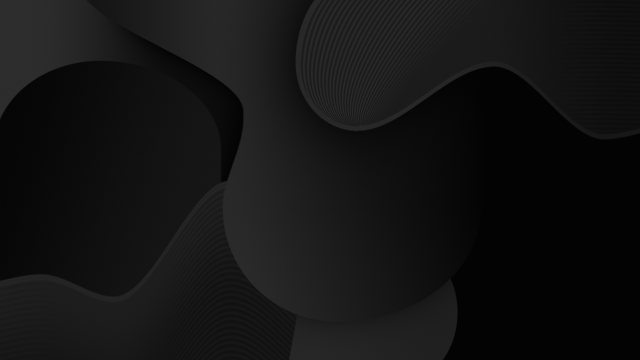
Reproduce this background procedurally as a WebGL 1 fragment shader.

```glsl
precision highp float;
// Dark layered background of flowing blobs and waves with fine contour lines.
uniform vec2 u_resolution;

const float BLACK = 0.012;

float ramp(float a, float b, float x) {
  return smoothstep(a, b, x);
}

// Antialiased coverage of a shape whose field is positive inside.
float cover(float field) {
  float w = 0.8 / u_resolution.y;
  return smoothstep(-w, w, field);
}

// Approximate inner depth of an ellipse.
float ellipse(vec2 d, vec2 radius) {
  return (1.0 - length(d / radius)) * min(radius.x, radius.y);
}

// Repeating soft line, one per unit.
float lines(float v) {
  return 0.5 + 0.5 * cos(6.28318 * v);
}

float hash(vec2 p) {
  return fract(sin(dot(p, vec2(12.9898, 78.233))) * 43758.5453);
}

// Central body: a winding left side above a rounded bottom.
float bodyField(vec2 p) {
  float left = 0.676 - 0.456 * ramp(0.69, 1.046, p.y)
             - 0.058 * (1.0 - ramp(0.42, 0.67, p.y));
  vec2 d = p - vec2(0.938, 0.421);
  float rx = d.x < 0.0 ? 0.319 : 0.398;
  return d.y < 0.0 ? ellipse(d, vec2(rx, 0.315)) : (p.x - left) * 0.7;
}

// Upper wave: a rounded left end joined to a rolling lower edge.
float upperField(vec2 p) {
  vec2 d = p - vec2(0.995, 0.826);
  float ry = d.y < 0.0 ? 0.19 : 0.243;
  float edge = 0.637 + 0.178 * ramp(0.995, 1.373, p.x)
             - 0.202 * ramp(1.373, 1.678, p.x) + 0.04 * ramp(1.678, 1.9, p.x);
  return d.x < 0.0 ? ellipse(d, vec2(0.174, ry)) : (p.y - edge) * 0.85;
}

// Nested curves that sweep from the rounded end to a slanted limit.
float upperLines(vec2 p) {
  float dy = p.y - 0.826;
  float h = dy / (dy < 0.0 ? 0.19 : 0.243);
  float left = 0.995 - 0.174 * sqrt(max(0.0, 1.0 - h * h));
  float span = max(1.04 + 1.03 * (p.y - 0.64) - left, 0.02);
  float u = (p.x - left) / span;
  float fade = (1.0 - ramp(0.55, 1.0, u)) * ramp(0.06, 0.22, span);
  return lines(u * 35.0) * fade;
}

float lowerEdge(float x) {
  return 0.205 + 0.033 * ramp(-0.1, 0.116, x) - 0.062 * ramp(0.116, 0.317, x)
       + 0.322 * ramp(0.317, 0.64, x) - 0.2 * ramp(0.64, 0.95, x);
}

float backdropShade(vec2 p, float body) {
  float shade = mix(0.175, 0.06, ramp(0.08, 0.5, p.x));
  shade *= 1.0 - 0.75 * exp(min(body, 0.0) / 0.05) * ramp(0.25, 0.45, p.x);
  return mix(shade, BLACK, ramp(0.6, 0.75, p.x));
}

float bodyShade(vec2 p, float upper) {
  float t = (p.x + 0.25 * min(p.y - 0.42, 0.0) - 0.6) / 0.76;
  float shade = mix(0.175, BLACK, clamp(t, 0.0, 1.0));
  shade *= mix(0.45, 1.0, ramp(0.2, 0.72, p.x));
  return max(BLACK, shade * (1.0 - 0.55 * exp(min(upper, 0.0) / 0.09)));
}

float lowerShade(vec2 p, float depth) {
  float shade = mix(0.115, 0.075, ramp(0.0, 0.25, depth));
  float fan = ramp(0.4, 0.56, p.x) + 0.5 * (1.0 - ramp(0.05, 0.2, p.x));
  shade += 0.022 * fan * (lines(depth / 0.0125) - 0.4);
  return shade + 0.025 * (1.0 - cover(depth - 0.012));
}

float upperShade(vec2 p, float depth) {
  float shade = mix(0.105, 0.05, ramp(1.3, 1.75, p.x));
  shade += 0.055 * upperLines(p);
  float ripple = lines((p.y + 0.15 * (p.x - 1.65) * (p.x - 1.65)) / 0.013);
  shade += 0.012 * ripple * ramp(1.52, 1.65, p.x);
  float rim = 1.0 - cover(depth - 0.012);
  return mix(shade, mix(0.155, 0.09, ramp(1.1, 1.7, p.x)), rim);
}

void main() {
  vec2 p = gl_FragCoord.xy / u_resolution.y;
  float body = bodyField(p);
  float upper = upperField(p);
  float shade = backdropShade(p, body);

  // Dark dome on the left.
  vec2 d = p - vec2(0.278, 0.583);
  float dome = ellipse(vec2(d.x, max(d.y, 0.0)), vec2(d.x < 0.0 ? 0.296 : 0.336, 0.248));
  float domeShade = mix(0.018, 0.085, ramp(-0.1, 0.65, p.x - 0.3 * d.y));
  shade = mix(shade, domeShade, cover(dome));

  // Rounded shape at the bottom.
  vec2 e = p - vec2(1.111, 0.132);
  float disc = min(ellipse(vec2(max(e.x, 0.0), e.y), vec2(0.16, 0.197)), p.x - 0.75);
  float discShade = mix(0.155, 0.125, ramp(0.85, 1.27, p.x));
  discShade *= 1.0 - 0.3 * exp(min(body, 0.0) / 0.04);
  shade = mix(shade, discShade, cover(disc));

  // Lower wave, central body and upper wave.
  float depth = lowerEdge(p.x) - p.y;
  float lower = min(depth * 0.75, 0.803 + 0.18 * p.y - p.x);
  shade = mix(shade, lowerShade(p, depth * 0.75), cover(lower));
  shade = mix(shade, bodyShade(p, upper), cover(body));
  shade = mix(shade, upperShade(p, upper), cover(upper));

  // Slight grain against banding.
  shade += (hash(gl_FragCoord.xy) - 0.5) / 255.0;
  gl_FragColor = vec4(vec3(shade), 1.0);
}
```
